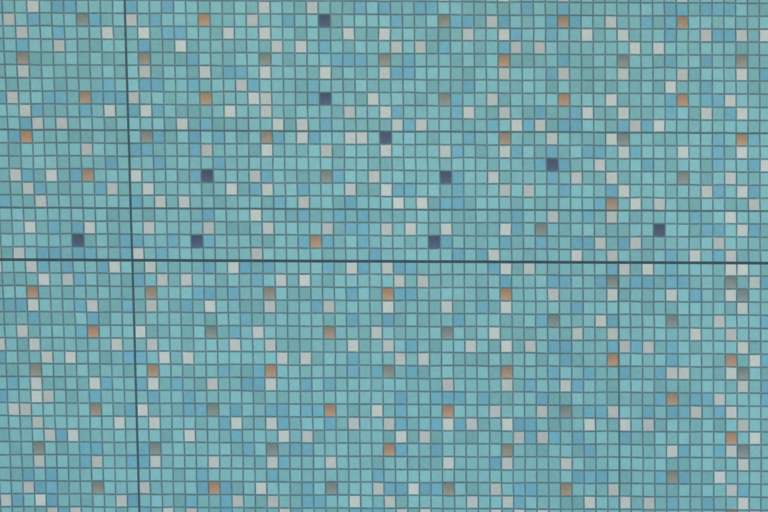
A Shadertoy shader for this texture:

```glsl
// Wall of small turquoise mosaic tiles with pale and metallic accents in a staggered motif.

const vec2 TILE_COUNT = vec2(64.9, 39.4);   // tiles across and down
const vec2 MOTIF = vec2(10.0, 6.0);         // tiles in one motif
const vec2 MOTIF_START = vec2(1.0, 2.0);
const float GROUT_HALF = 0.065;             // in tile widths

const vec3 TURQUOISE = vec3(0.49, 0.71, 0.73);
const vec3 TEAL = vec3(0.45, 0.655, 0.67);
const vec3 BLUE = vec3(0.41, 0.64, 0.72);
const vec3 PALE = vec3(0.70, 0.75, 0.74);
const vec3 PEWTER = vec3(0.48, 0.54, 0.53);
const vec3 COPPER = vec3(0.64, 0.54, 0.45);
const vec3 INK = vec3(0.30, 0.36, 0.45);
const vec3 GROUT = vec3(0.34, 0.45, 0.48);
const vec3 SEAM = vec3(0.21, 0.29, 0.32);

// Pale tiles inside one motif, as column and row
const vec2 PALE_SPOTS[7] = vec2[7](vec2(0, 1), vec2(5, 1), vec2(9, 3),
    vec2(7, 4), vec2(0, 4), vec2(1, 5), vec2(3, 5));

float hash(vec2 p) {
    return fract(sin(dot(p, vec2(127.1, 311.7))) * 43758.5453);
}

float noise(vec2 p) {
    vec2 i = floor(p), f = fract(p);
    f = f * f * (3.0 - 2.0 * f);
    return mix(mix(hash(i), hash(i + vec2(1, 0)), f.x),
               mix(hash(i + vec2(0, 1)), hash(i + vec2(1, 1)), f.x), f.y);
}

// 1 on the chosen motif spot, 0 elsewhere
float spot(vec2 cell, vec2 place) {
    vec2 d = abs(cell - place);
    return 1.0 - step(0.5, max(d.x, d.y));
}

float lineMask(float dist, float halfWidth, float blur) {
    return 1.0 - smoothstep(halfWidth - blur, halfWidth + blur, abs(dist));
}

// Tile coordinates measured from the seam crossing, rows running down
vec2 wallGrid(vec2 uv) {
    float down = 1.0 - uv.y;
    float lean = 0.03 * exp(-2.6 * uv.x) * (down - 0.574);
    float x = uv.x - 0.1735 - lean;
    float y = down - 0.507 - 0.007 * uv.x;
    return vec2(x, y) * TILE_COUNT;
}

float paleTile(vec2 tile, vec2 cell) {
    float pale = 0.0;
    for (int i = 0; i < 7; i++) pale = max(pale, spot(cell, PALE_SPOTS[i]));
    pale *= step(0.1, hash(tile + 17.0));
    return max(pale, step(0.987, hash(tile + 41.0)));
}

// Accents sit on a staggered lattice, except in the joining band above the seam
float accentTile(vec2 tile, vec2 cell) {
    bool joiningBand = tile.y > -4.5 && tile.y < -0.5;
    if (joiningBand) return spot(cell, vec2(4, 2));
    return max(spot(cell, vec2(0, 0)), spot(cell, vec2(5, 3)));
}

vec3 accentColor(vec2 tile, vec2 local) {
    float pick = hash(tile + 5.0);
    float upper = step(tile.y, 0.0);
    vec3 color = mix(PEWTER, COPPER, smoothstep(0.3, 0.95, pick));
    color = mix(color, INK, upper * step(pick, 0.28));
    return color * (0.9 + 0.2 * local.y);
}

vec3 tileColor(vec2 tile, vec2 local) {
    vec2 moved = tile - MOTIF_START;
    // A few motifs on the right slip by one tile
    vec2 block = floor(moved / MOTIF);
    float slip = step(32.0, tile.x) * step(0.5, hash(block + 9.0));
    vec2 cell = mod(moved + slip, MOTIF);

    vec3 color = mix(TEAL, TURQUOISE, smoothstep(0.1, 0.6, hash(tile)));
    color = mix(color, BLUE, 0.85 * step(0.84, hash(tile + 73.0)));
    color *= 0.97 + 0.06 * hash(tile + 29.0);
    color = mix(color, PALE * (0.94 + 0.1 * hash(tile + 3.0)), paleTile(tile, cell));
    return mix(color, accentColor(tile, local), accentTile(tile, cell));
}

void mainImage(out vec4 fragColor, in vec2 fragCoord) {
    vec2 uv = fragCoord / iResolution.xy;
    vec2 grid = wallGrid(uv);
    vec2 blur = 0.7 * fwidth(grid) + 0.02;

    // Hand-set tiles: joints wander slightly
    vec2 laid = grid + 0.06 * (vec2(noise(grid * 0.6), noise(grid * 0.6 + 50.0)) - 0.5);
    vec2 tile = floor(laid), local = fract(laid);
    vec3 color = tileColor(tile, local);

    // Grout of uneven depth
    vec2 toJoint = 0.5 - abs(local - 0.5);
    float grout = max(lineMask(toJoint.x, GROUT_HALF, blur.x),
                      lineMask(toJoint.y, GROUT_HALF, blur.y));
    color = mix(color, GROUT, grout * (0.75 + 0.25 * noise(grid * 0.9 + 20.0)));

    // Sheet seams: strong ones through the origin, faint ones elsewhere
    float seam = 0.9 * lineMask(grid.y, 0.1, blur.y);
    seam = max(seam, 0.7 * lineMask(grid.x, 0.09, blur.x));
    seam = max(seam, 0.3 * lineMask(grid.y + 10.0, 0.08, blur.y));
    seam = max(seam, 0.35 * lineMask(grid.y + 4.0, 0.08, blur.y));
    seam = max(seam, 0.35 * step(0.0, grid.y) * lineMask(grid.x - 41.0, 0.08, blur.x));
    color = mix(color, SEAM, seam);

    // Soft daylight and fine surface grain
    color *= 0.97 + 0.05 * noise(uv * vec2(4.0, 3.0));
    color += vec3(-0.01, 0.0, 0.015) * (0.5 - uv.y);
    color += 0.025 * (noise(grid * 5.0) - 0.5);
    fragColor = vec4(clamp(color, 0.0, 1.0), 1.0);
}
```
